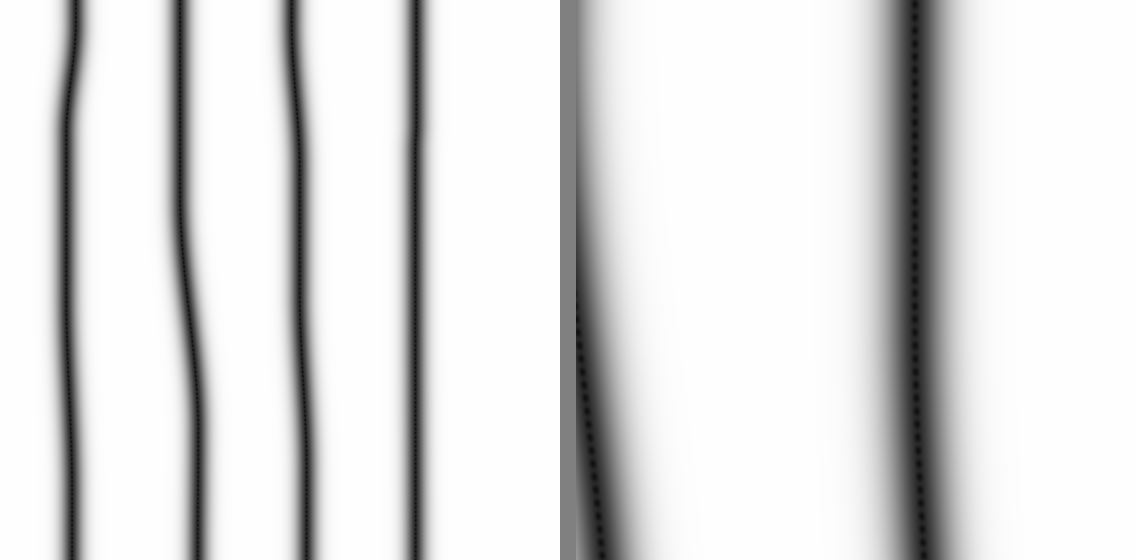
Left: the whole. Right: its middle third, enlarged.
Write a Shadertoy shader that draws this pattern.

```glsl
// Four soft, slightly bent dark vertical strokes with beaded cores on white.
#define LINE_COUNT 4
#define STROKE_WIDTH 0.0187
#define FALLOFF 1.55
#define INK 0.15
#define PAPER 0.996
#define BEAD_COUNT 128.0
#define BEAD_WIDTH 0.0034
#define BEAD_DEPTH 0.09

const float TAU = 6.2831853;

// Stroke positions at the top edge
const float startX[LINE_COUNT] = float[](0.1354, 0.3216, 0.5208, 0.7435);

// Bends: depth where each begins, depth where it ends, sideways shift
const vec3 upperBend[LINE_COUNT] = vec3[](
    vec3(0.04, 0.24, -0.0170), vec3(0.35, 0.77, 0.0325),
    vec3(0.04, 0.30, 0.0143), vec3(0.22, 0.27, -0.0018));
const vec3 lowerBend[LINE_COUNT] = vec3[](
    vec3(0.53, 0.88, 0.0104), vec3(0.78, 0.98, -0.0010),
    vec3(0.52, 0.84, 0.0125), vec3(0.60, 0.95, 0.0005));

float bendShift(vec3 bend, float depth) {
    return bend.z * smoothstep(bend.x, bend.y, depth);
}

float strokeX(int i, float depth) {
    return startX[i] + bendShift(upperBend[i], depth) + bendShift(lowerBend[i], depth);
}

void mainImage(out vec4 fragColor, in vec2 fragCoord) {
    vec2 uv = fragCoord / iResolution.xy;
    float depth = 1.0 - uv.y;

    // Distance to the nearest stroke
    float dist = 1.0;
    for (int i = 0; i < LINE_COUNT; i++)
        dist = min(dist, abs(uv.x - strokeX(i, depth)));

    // Blurred ink profile
    float ink = exp(-pow(dist / STROKE_WIDTH, FALLOFF));
    float shade = mix(PAPER, INK, ink);

    // Fine beads along the core
    float bead = 0.5 + 0.5 * cos(TAU * BEAD_COUNT * uv.y);
    float core = 1.0 - smoothstep(0.0, BEAD_WIDTH, dist);
    shade -= BEAD_DEPTH * bead * core;

    fragColor = vec4(vec3(shade), 1.0);
}
```
